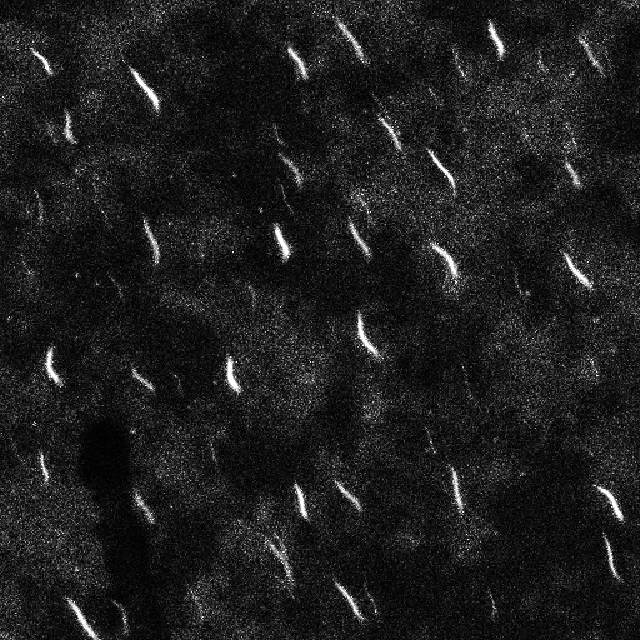
Write a WebGL 2 fragment shader that draws this texture.

```glsl
#version 300 es
precision highp float;
// Grainy dark tissue crossed by short bright slanted fibres, with dim cell bodies and a dark vessel.

uniform vec2 u_resolution;
out vec4 fragColor;

// Lengths are in canvas heights, angles in radians, brightness from 0 to 1.
const float GRAIN_CELLS = 512.0;
const float HAZE_LOW = 0.056;
const float HAZE_HIGH = 0.185;
const float CLOT_GAIN = 0.17;
const float PUNCTA_GAIN = 0.5;
const float STRAND_GAIN = 0.05;
const float BODY_DIMMING = 0.5;
const float VESSEL_DIMMING = 0.68;
const float VESSEL_RADIUS = 0.034;
const vec2 VESSEL_TOP = vec2(0.16, 0.30);
const vec2 VESSEL_BOTTOM = vec2(0.235, -0.05);
const float ANGLE_STEEP = -1.40;
const float ANGLE_SHALLOW = -0.85;
const float FIBRE_WIDTH = 0.0042;
const float FIBRE_HALF_LENGTH = 0.056;

// Three random values for an integer cell.
vec3 hash(vec2 cell, float seed) {
    uvec3 v = uvec3(ivec3(vec3(cell, seed))) * 1664525u + 1013904223u;
    v.x += v.y * v.z;
    v.y += v.z * v.x;
    v.z += v.x * v.y;
    v ^= v >> 16u;
    v.x += v.y * v.z;
    v.y += v.z * v.x;
    v.z += v.x * v.y;
    return vec3(v >> 8u) / 16777216.0;
}

float valueNoise(vec2 p, float seed) {
    vec2 cell = floor(p);
    vec2 f = p - cell;
    f = f * f * (3.0 - 2.0 * f);
    float low = mix(hash(cell, seed).x, hash(cell + vec2(1, 0), seed).x, f.x);
    float high = mix(hash(cell + vec2(0, 1), seed).x, hash(cell + vec2(1, 1), seed).x, f.x);
    return mix(low, high, f.y);
}

float clouds(vec2 p) {
    return 0.42 * valueNoise(p * 7.0, 1.0)
         + 0.33 * valueNoise(p * 19.0, 2.0)
         + 0.25 * valueNoise(p * 46.0, 3.0);
}

// Scattered soft round spots; a higher falloff gives flatter spots.
float spots(vec2 p, float cells, float chance, float radius, float falloff, float seed) {
    p *= cells;
    float sum = 0.0;
    for (int j = -1; j <= 1; j++)
    for (int i = -1; i <= 1; i++) {
        vec2 cell = floor(p) + vec2(i, j);
        vec3 place = hash(cell, seed);
        vec3 look = hash(cell, seed + 1.0);
        if (place.z > chance) continue;
        float size = radius * cells * mix(0.6, 1.2, look.x);
        float d = length(p - cell - place.xy) / size;
        sum += mix(0.4, 1.0, look.y) * exp(-pow(d, falloff));
    }
    return sum;
}

// Scattered bent fibres with tapered ends and a weak halo.
float fibres(vec2 p, float cells, float chance, float halfLength, float width, float seed) {
    p *= cells;
    float sum = 0.0;
    for (int j = -1; j <= 1; j++)
    for (int i = -1; i <= 1; i++) {
        vec2 cell = floor(p) + vec2(i, j);
        vec3 place = hash(cell, seed);
        vec3 look = hash(cell, seed + 1.0);
        vec3 bend = hash(cell, seed + 2.0);
        if (place.z > chance) continue;
        float angle = mix(ANGLE_STEEP, ANGLE_SHALLOW, look.x);
        vec2 dir = vec2(cos(angle), sin(angle));
        vec2 q = p - cell - mix(vec2(0.15), vec2(0.85), place.xy);
        float along = dot(q, dir) / (halfLength * cells * mix(0.55, 1.0, look.y));
        float across = dot(q, vec2(-dir.y, dir.x));
        across += (bend.x - 0.5) * 0.13 * along * along;
        across += 0.014 * sin(along * 4.5 + bend.y * 6.28);
        float thickness = width * cells * mix(0.6, 1.1, bend.z) * (1.0 + 0.25 * along);
        float d = across / max(thickness, 0.001);
        float taper = 1.0 - smoothstep(0.35, 1.0, abs(along));
        float profile = exp(-d * d) + 0.1 * exp(-d * d / 9.0);
        sum += profile * taper * mix(0.4, 1.25, look.z);
    }
    return sum;
}

float vesselMask(vec2 p, float wobble) {
    vec2 axis = VESSEL_BOTTOM - VESSEL_TOP;
    float t = clamp(dot(p - VESSEL_TOP, axis) / dot(axis, axis), 0.0, 1.0);
    float d = length(p - VESSEL_TOP - axis * t) + (wobble - 0.5) * 0.05;
    return 1.0 - smoothstep(VESSEL_RADIUS - 0.012, VESSEL_RADIUS + 0.012, d);
}

void main() {
    vec2 p = gl_FragCoord.xy / u_resolution.y;
    float cloud = clouds(p);
    vec2 warped = p + 0.018 * (vec2(valueNoise(p * 34.0, 5.0), valueNoise(p * 34.0, 6.0)) - 0.5);

    // Hazy tissue with clots, thin strands and dim cell bodies
    float signal = mix(HAZE_LOW, HAZE_HIGH, smoothstep(0.28, 0.82, cloud));
    float ridge = 1.0 - abs(2.0 * valueNoise(warped * vec2(24.0, 15.0), 8.0) - 1.0);
    signal += STRAND_GAIN * pow(ridge, 7.0) * smoothstep(0.35, 0.7, cloud);
    signal += CLOT_GAIN * spots(warped, 17.0, 0.36, 0.011, 1.6, 10.0) * smoothstep(0.25, 0.65, cloud);
    signal *= 1.0 - BODY_DIMMING * min(spots(warped, 6.0, 0.4, 0.042, 4.0, 20.0), 1.0);

    // Bright fibres, faint fibres and small puncta
    signal += fibres(p, 6.0, 0.8, FIBRE_HALF_LENGTH, FIBRE_WIDTH, 30.0);
    signal += 0.22 * fibres(p, 8.0, 0.6, 0.05, 0.0032, 40.0);
    signal += PUNCTA_GAIN * spots(p, 15.0, 0.2, 0.0034, 2.0, 50.0);
    signal *= 1.0 - VESSEL_DIMMING * vesselMask(p, cloud);

    // Shot grain, calmer where the signal is strong
    vec3 random = max(hash(floor(p * GRAIN_CELLS), 60.0), 0.0001);
    float grain = -0.5 * log(random.x * random.y);
    signal *= mix(grain, 1.0, 0.75 * smoothstep(0.15, 0.8, signal));
    fragColor = vec4(vec3(clamp(signal, 0.0, 1.0)), 1.0);
}
```
